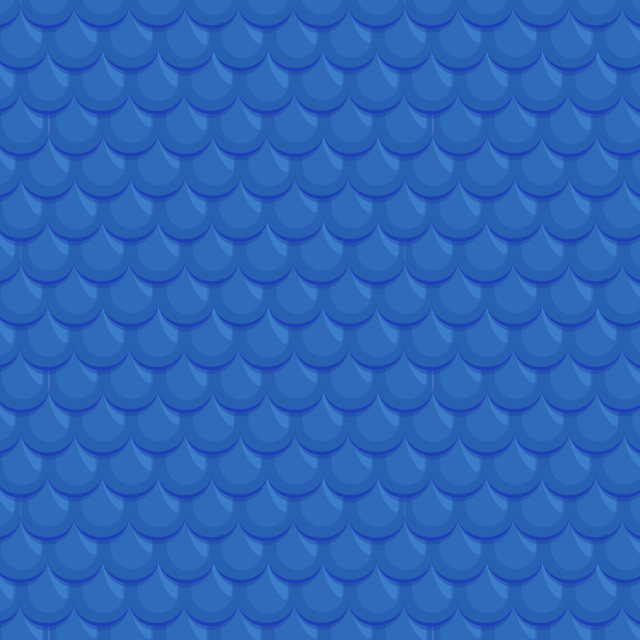
Reproduce this pattern procedurally as a WebGL 2 fragment shader.

```glsl
#version 300 es
precision highp float;
// Overlapping rows of rounded blue roof scales, staggered by half a scale.
// Each point lies in the band of one row: that row is painted, with its dark
// rim and drop shadow, over the row below. Small jitter repeats every 7 x 6.

#define COLUMNS (35.0 / 3.0)
#define ROWS 15.0
#define ROW_SHIFT 0.08
#define TILE vec2(7.0, 6.0)
#define DROP 0.465
#define RIM 0.066
#define SHADOW 0.07
#define JITTER 0.045

uniform vec2 u_resolution;
out vec4 outColor;

const vec3 FACE = vec3(0.19, 0.42, 0.73);
const vec3 SHADE = vec3(0.16, 0.38, 0.70);
const vec3 GLINT = vec3(0.23, 0.49, 0.79);
const vec3 RIM_COLOR = vec3(0.11, 0.26, 0.71);
const vec3 SHADOW_COLOR = vec3(0.11, 0.26, 0.65);
const vec3 GAP_COLOR = vec3(0.55, 0.65, 0.80);

float aa; // half width of a smoothed edge, in scale widths

float hash(vec2 cell) {
    vec3 p = fract(vec3(mod(cell, TILE).xyx + 0.5) * vec3(0.1031, 0.1130, 0.0973));
    p += dot(p, p.yzx + 33.33);
    return fract((p.x + p.y) * p.z);
}

float inside(float d) { return 1.0 - smoothstep(-aa, aa, d); }

// Approximate distance to an ellipse centred at the origin
float ellipse(vec2 p, vec2 r) {
    float k = length(p / r);
    return k * (k - 1.0) / max(length(p / (r * r)), 1e-4);
}

// Horizontal position of the joint to the left of scale i
float joint(float i, float row) {
    float offset = mod(row, 2.0) < 0.5 ? 0.365 : 0.88;
    return i + offset + JITTER * (hash(vec2(i, row)) - 0.5);
}

// Left joint, width and index of the scale at x
vec3 findScale(float x, float row) {
    float i = floor(x - joint(0.0, row));
    if (x < joint(i, row)) i -= 1.0;
    else if (x >= joint(i + 1.0, row)) i += 1.0;
    float left = joint(i, row);
    return vec3(left, joint(i + 1.0, row) - left, i);
}

// Body of one scale; p.x runs 0..1 across, p.y runs down from its cusps
vec3 scaleColor(vec2 p, float i, float row) {
    float vary = hash(vec2(i + 3.0, row + 2.0)) - 0.5;

    // Light face inside the shaded border
    vec2 f = p - vec2(0.53 + 0.02 * vary, -0.19);
    f.y = max(f.y, 0.0);
    float face = inside(ellipse(f, vec2(0.385, 0.405 + 0.03 * vary)));
    vec3 color = mix(SHADE, FACE, face);

    // Petal-shaped glint at the upper right
    vec2 g = abs(p - vec2(0.84, -0.62)) / vec2(0.32, 0.56 + 0.09 * vary);
    float petal = pow(pow(g.x, 1.5) + pow(g.y, 1.5), 0.6667) - 1.0;
    float glint = inside(petal * 0.4) * inside(p.x - 0.88);
    color = mix(color, GLINT, glint);

    // Thin open joints, once per tile in every third row
    float side = step(0.5, p.x);
    if (mod(row, 3.0) < 0.5 && mod(i + side, TILE.x) < 0.5) {
        float strength = mod(row, 2.0) < 0.5 ? 0.25 : 0.65;
        color = mix(color, GAP_COLOR, strength * inside(abs(p.x - side) - 0.007));
    }
    return color;
}

void main() {
    aa = 0.7 * COLUMNS / min(u_resolution.x, u_resolution.y);
    vec2 uv = gl_FragCoord.xy / u_resolution;
    vec2 q = vec2(uv.x, 1.0 - uv.y) * COLUMNS;
    float pitch = COLUMNS / ROWS;
    float row = floor(q.y / pitch - ROW_SHIFT);
    float y = q.y - (row + ROW_SHIFT) * pitch;

    // Row below, seen between the scales of the upper row
    vec3 lower = findScale(q.x, row + 1.0);
    vec2 lowerP = vec2((q.x - lower.x) / lower.y, y - pitch);
    vec3 color = scaleColor(lowerP, lower.z, row + 1.0);

    // Upper row: shadow, rim, then body
    vec3 upper = findScale(q.x, row);
    vec2 p = vec2((q.x - upper.x) / upper.y, y);
    vec2 c = vec2((p.x - 0.5) * upper.y, y);
    float halfWidth = 0.5 * upper.y;
    float drop = DROP + 0.02 * (hash(vec2(upper.z + 5.0, row + 1.0)) - 0.5);
    float shadow = inside(ellipse(c, vec2(halfWidth, drop + SHADOW)));
    float rim = inside(ellipse(c, vec2(halfWidth, drop)));
    float body = inside(ellipse(c, vec2(halfWidth, drop - RIM)));
    color = mix(color, SHADOW_COLOR, 0.42 * shadow);
    color = mix(color, RIM_COLOR, rim);
    color = mix(color, scaleColor(p, upper.z, row), body);

    outColor = vec4(color, 1.0);
}
```
